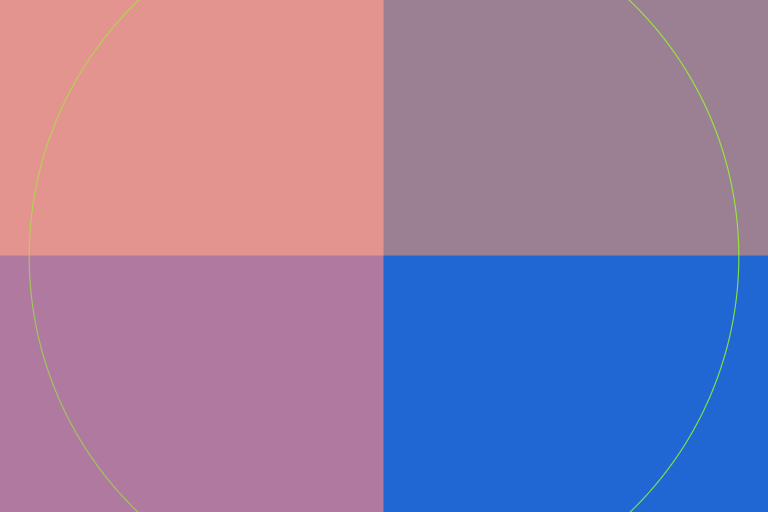
Write a WebGL 2 fragment shader that draws this background.

```glsl
#version 300 es
precision highp float;
// Four flat colour quadrants crossed by one large thin lime ring.
// Quadrants come from two smoothed steps; the ring from a circle distance,
// its opacity rising gently from left to right.

uniform vec2 u_resolution;
out vec4 fragColor;

const vec3 CORAL = vec3(0.893, 0.580, 0.557);
const vec3 TAUPE = vec3(0.608, 0.502, 0.576);
const vec3 MAUVE = vec3(0.690, 0.480, 0.627);
const vec3 BLUE  = vec3(0.125, 0.402, 0.830);
const vec3 LIME  = vec3(0.580, 0.980, 0.160);

// Antialiased step, one pixel wide.
float softStep(float edge, float value, float pixel) {
    return clamp((value - edge) / pixel + 0.5, 0.0, 1.0);
}

// Coverage of a circular outline of the given line width.
float ring(vec2 p, float radius, float width, float pixel) {
    float d = abs(length(p) - radius) - 0.5 * width;
    return 1.0 - softStep(0.0, d, pixel);
}

// Blend of the four colours around the crossing point.
vec3 quadrants(vec2 p, vec2 crossing, float pixel) {
    float right = softStep(crossing.x, p.x, pixel);
    float upper = softStep(crossing.y, p.y, pixel);
    return mix(mix(MAUVE, BLUE, right), mix(CORAL, TAUPE, right), upper);
}

void main() {
    // Centred coordinates in units of canvas height.
    vec2 p = (gl_FragCoord.xy - 0.5 * u_resolution) / u_resolution.y;
    float pixel = 1.0 / u_resolution.y;

    vec3 color = quadrants(p, vec2(-0.001, 0.001), pixel);

    // Ring, fainter on the left side.
    float opacity = mix(0.6, 0.85, smoothstep(-0.7, 0.7, p.x));
    float line = ring(p - vec2(0.0, -0.001), 0.693, 0.0022, pixel);
    color = mix(color, LIME, line * opacity);

    fragColor = vec4(color, 1.0);
}
```
